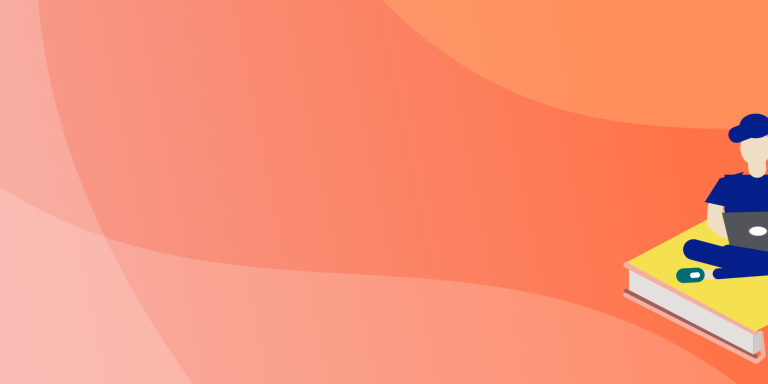
Give the GLSL for this background, as a Shadertoy shader.

```glsl
// Coral gradient with translucent waves and a capped reader seated on a book.

const vec3 ROSE   = vec3(0.965, 0.61, 0.56);
const vec3 CORAL  = vec3(1.0, 0.45, 0.28);
const vec3 ORANGE = vec3(1.0, 0.66, 0.42);
const vec3 WHITE  = vec3(1.0);
const vec3 YELLOW = vec3(0.96, 0.88, 0.31);
const vec3 PINK   = vec3(0.95, 0.69, 0.64);
const vec3 MAROON = vec3(0.62, 0.37, 0.36);
const vec3 PAPER  = vec3(0.89, 0.88, 0.87);
const vec3 SHADE  = vec3(0.80, 0.80, 0.79);
const vec3 NAVY   = vec3(0.02, 0.12, 0.54);
const vec3 SKIN   = vec3(0.94, 0.87, 0.77);
const vec3 SLATE  = vec3(0.32, 0.33, 0.35);
const vec3 TEAL   = vec3(0.0, 0.42, 0.46);

// Signed distance to the line a-b, negative on its right side.
float halfPlane(vec2 p, vec2 a, vec2 b) {
    vec2 e = normalize(b - a);
    return dot(p - a, vec2(-e.y, e.x));
}

// Convex quad, corners listed clockwise.
float quad(vec2 p, vec2 a, vec2 b, vec2 c, vec2 d) {
    return max(max(halfPlane(p, a, b), halfPlane(p, b, c)),
               max(halfPlane(p, c, d), halfPlane(p, d, a)));
}

float capsule(vec2 p, vec2 a, vec2 b, float r) {
    vec2 ap = p - a, ab = b - a;
    return length(ap - ab * clamp(dot(ap, ab) / dot(ab, ab), 0.0, 1.0)) - r;
}

float ellipse(vec2 p, vec2 center, vec2 radii) {
    return (length((p - center) / radii) - 1.0) * min(radii.x, radii.y);
}

// Blend a colour over the inside of a shape with a soft edge.
vec3 paint(vec3 base, vec3 colour, float dist, float edge, float alpha) {
    return mix(base, colour, alpha * (1.0 - smoothstep(-edge, edge, dist)));
}

// p is measured in canvas heights.
vec3 background(vec2 p, float edge) {
    float t = (p.x + 0.2 * (p.y - 0.5)) / 1.8;
    vec3 col = mix(ROSE, CORAL, clamp(t, 0.0, 1.0));

    float down = 1.0 - p.y;
    float leftEdge = 0.099 + down * (0.085 + 0.319 * down);
    col = paint(col, WHITE, p.x - leftEdge, edge, 0.18);

    float lowWave = 0.513 + p.x * (-0.6285 + p.x * (0.624 - 0.2269 * p.x));
    col = paint(col, WHITE, p.y - lowWave, edge, 0.18);

    float rest = 1.0 - (p.x - 0.995) / 1.005;
    float topWave = 0.336 * (1.0 - rest * rest * rest);
    return paint(col, ORANGE, down - topWave, edge, 0.5);
}

// g is measured in hundredths of the canvas height.
vec3 book(vec3 col, vec2 g, float edge) {
    float rim = capsule(g, vec2(162.9, 23.2), vec2(197.0, 5.8), 0.6);
    rim = min(rim, capsule(g, vec2(197.0, 5.8), vec2(198.8, 7.4), 0.6));
    rim = min(rim, capsule(g, vec2(198.8, 7.4), vec2(198.2, 13.2), 0.6));
    col = paint(col, PINK, rim, edge, 1.0);
    col = paint(col, MAROON, capsule(g, vec2(163.0, 24.3), vec2(196.8, 7.2), 0.5), edge, 1.0);

    float pages = quad(g, vec2(163.8, 30.2), vec2(196.2, 13.2), vec2(196.2, 7.7), vec2(163.8, 24.5));
    float pageEnd = quad(g, vec2(196.2, 13.2), vec2(198.2, 13.9), vec2(198.2, 8.8), vec2(196.2, 7.7));
    col = paint(col, PAPER, pages, edge, 1.0);
    col = paint(col, SHADE, pageEnd, edge, 1.0);

    col = paint(col, PINK, capsule(g, vec2(163.1, 31.0), vec2(196.8, 13.4), 0.75), edge, 1.0);
    float cover = quad(g, vec2(163.2, 31.7), vec2(208.0, 55.5), vec2(236.0, 33.0), vec2(196.6, 13.7));
    return paint(col, YELLOW, cover, edge, 1.0);
}

vec3 reader(vec3 col, vec2 g, float edge) {
    // Shoe and ankle
    col = paint(col, SKIN, capsule(g, vec2(183.5, 28.5), vec2(187.0, 28.6), 1.2), edge, 1.0);
    col = paint(col, TEAL, capsule(g, vec2(178.0, 28.2), vec2(181.6, 28.4), 1.9), edge, 1.0);
    col = paint(col, WHITE, capsule(g, vec2(180.4, 28.3), vec2(181.6, 28.4), 0.7), edge, 1.0);

    // Crossed legs
    float legs = capsule(g, vec2(180.6, 35.0), vec2(192.0, 32.0), 2.7);
    legs = min(legs, capsule(g, vec2(190.0, 33.0), vec2(204.0, 31.5), 3.3));
    legs = min(legs, capsule(g, vec2(187.0, 28.7), vec2(204.0, 30.0), 1.4));
    col = paint(col, NAVY, legs, edge, 1.0);

    // Arm, neck and face
    float skin = capsule(g, vec2(186.3, 46.0), vec2(186.1, 42.0), 2.0);
    skin = min(skin, capsule(g, vec2(186.1, 42.0), vec2(188.5, 39.8), 1.8));
    col = paint(col, SKIN, skin, edge, 1.0);
    float shirt = quad(g, vec2(188.7, 54.5), vec2(205.0, 54.5), vec2(205.0, 44.0), vec2(188.7, 44.0));
    float sleeve = quad(g, vec2(184.5, 47.8), vec2(187.8, 53.0), vec2(192.5, 54.3), vec2(188.6, 46.9));
    col = paint(col, NAVY, min(shirt, sleeve - 0.6), edge, 1.0);
    float head = ellipse(g, vec2(196.8, 61.5), vec2(4.0, 4.6));
    head = min(head, capsule(g, vec2(197.0, 59.0), vec2(197.2, 56.0), 2.3));
    col = paint(col, SKIN, head, edge, 1.0);

    // Cap
    float cap = ellipse(g, vec2(196.8, 67.2), vec2(4.2, 3.2));
    cap = min(cap, capsule(g, vec2(191.8, 64.9), vec2(195.5, 66.3), 2.1));
    col = paint(col, NAVY, cap, edge, 1.0);

    // Laptop
    float laptop = quad(g, vec2(188.0, 44.6), vec2(204.0, 45.0), vec2(204.0, 33.8), vec2(190.0, 36.2));
    col = paint(col, SLATE, laptop, edge, 1.0);
    return paint(col, WHITE, ellipse(g, vec2(197.4, 39.8), vec2(2.3, 1.2)), edge, 1.0);
}

void mainImage(out vec4 fragColor, in vec2 fragCoord) {
    vec2 p = fragCoord / iResolution.y;
    float pixel = 1.0 / iResolution.y;
    vec3 col = background(p, pixel);
    col = book(col, p * 100.0, pixel * 75.0);
    col = reader(col, p * 100.0, pixel * 75.0);
    fragColor = vec4(col, 1.0);
}
```
